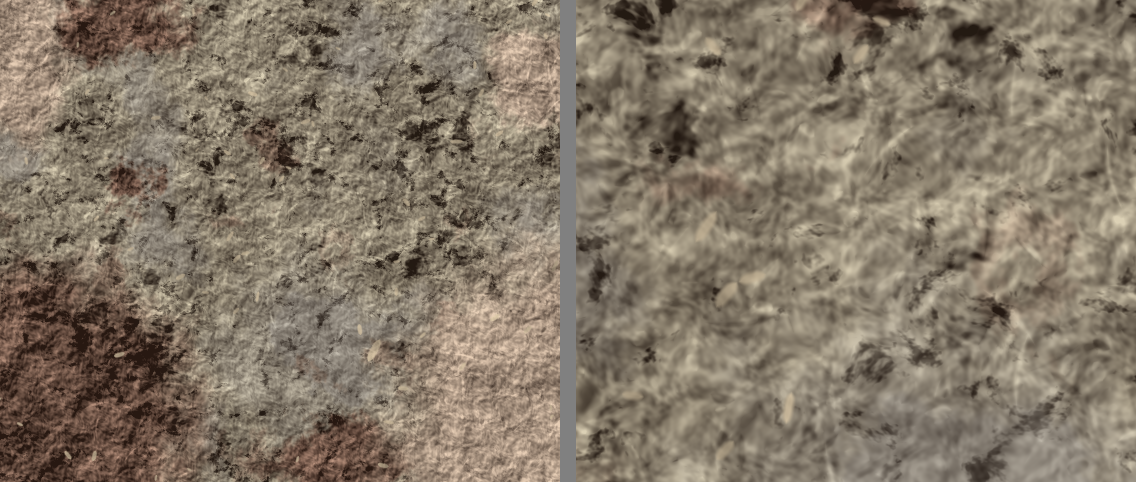
Left, the full canvas; right, a detail of the centre.
Give the GLSL for this texture, as a WebGL 1 fragment shader.

```glsl
precision highp float;
// Damp compost: matted grey-olive fibre crumbs between brown soil and pale dry
// litter. Warped gradient noise gives relief and pits, jittered cells scatter
// tapered fibres and chips, and soft blobs lay out the soil regions.

uniform vec2 u_resolution;

const vec3 DARK = vec3(0.14, 0.10, 0.075);
const vec3 PALE = vec3(0.75, 0.70, 0.63);
const vec3 OLIVE_TINT = vec3(0.99, 1.0, 0.96);
const vec3 SLATE_TINT = vec3(0.97, 1.0, 1.03);
const vec3 BROWN_TINT = vec3(1.10, 0.94, 0.90);
const vec3 TAN_TINT = vec3(1.04, 0.985, 0.96);
const vec3 CHIP_COLOUR = vec3(0.80, 0.73, 0.61);

const float OLIVE_TONE = 0.675;
const float BROWN_TONE = 0.33;
const float TAN_TONE = 0.83;
const float CRUMB_SCALE = 13.0;
const float CRUMB_CONTRAST = 0.25;
const float RELIEF = 0.62;
const float PIT_DEPTH = 0.50;
const float FIBRE_CONTRAST = 0.21;
const float EDGE = 0.0021;
const vec2 TO_LIGHT = vec2(-0.0035, 0.0055);

vec2 hash2(vec2 c) {
  vec3 q = fract(c.xyx * vec3(0.1031, 0.1030, 0.0973));
  q += dot(q, q.yzx + 33.33);
  return fract((q.xx + q.yz) * q.zy);
}

float corner(vec2 cell, vec2 offset) {
  float a = 6.2832 * hash2(cell).x;
  return dot(vec2(cos(a), sin(a)), offset);
}

float gradientNoise(vec2 p) {
  vec2 i = floor(p), f = p - i;
  vec2 u = f * f * f * (f * (f * 6.0 - 15.0) + 10.0);
  vec2 e = vec2(1.0, 0.0);
  return mix(mix(corner(i, f), corner(i + e, f - e), u.x),
             mix(corner(i + e.yx, f - e.yx), corner(i + e.xx, f - e.xx), u.x), u.y);
}

float fbm(vec2 p) {
  float sum = 0.0, amp = 1.0;
  for (int i = 0; i < 5; i++) {
    sum += amp * gradientNoise(p);
    p = mat2(1.6, 1.2, -1.2, 1.6) * p + 17.3;
    amp *= 0.68;
  }
  return sum;
}

// Soft ragged ellipse: 1 inside, 0 outside.
float blob(vec2 p, vec2 centre, vec2 radius) {
  return 1.0 - smoothstep(0.7, 1.25, length((p - centre) / radius));
}

// Scattered tapered flecks: x is the cover, y a random shade in -1..1.
vec2 flecks(vec2 p, float scale, float density, vec2 size) {
  vec2 g = p * scale, home = floor(g), result = vec2(0.0);
  for (int y = -1; y <= 1; y++) {
    for (int x = -1; x <= 1; x++) {
      vec2 cell = home + vec2(float(x), float(y));
      vec2 a = hash2(cell + scale), b = hash2(cell + scale + 71.0);
      vec2 d = g - cell - hash2(cell + scale + 139.0);
      float angle = 0.45 + (a.x - 0.5) * 2.9;
      d = mat2(cos(angle), -sin(angle), sin(angle), cos(angle)) * d;
      d.y += 0.5 * (b.y - 0.5) * d.x * d.x;
      vec2 s = size * (0.4 + 0.6 * b.x);
      float along = d.x / s.x;
      float gap = abs(d.y) - s.y * (1.0 - along * along * along * along);
      float soft = EDGE * scale;
      float cover = (1.0 - smoothstep(-soft, soft, gap)) * step(a.y, density);
      result = mix(result, vec2(1.0, b.y * 2.0 - 1.0), cover);
    }
  }
  return result;
}

void main() {
  vec2 p = gl_FragCoord.xy / u_resolution.y;
  p.x += 0.5 * (1.1636 - u_resolution.x / u_resolution.y);

  // Soil regions with ragged borders
  vec2 ragged = p + 0.06 * vec2(fbm(p * 9.0), fbm(p * 9.0 + 40.0));
  float lumps = smoothstep(0.34, 0.55, gradientNoise(ragged * 6.5 + 8.0));
  float brown = blob(ragged, vec2(0.06, 0.12), vec2(0.34, 0.32));
  brown = max(brown, blob(ragged, vec2(0.75, 0.05), vec2(0.22, 0.07)));
  brown = max(brown, blob(ragged, vec2(0.25, 0.95), vec2(0.13, 0.08)));
  brown = max(brown, blob(ragged, vec2(0.27, 0.61), vec2(0.06, 0.055)));
  brown = max(brown, blob(ragged, vec2(0.94, 0.32), vec2(0.045, 0.04)));
  brown = max(brown, 0.6 * lumps);
  float dry = blob(ragged, vec2(1.22, 0.10), vec2(0.40, 0.40));
  dry = max(dry, blob(ragged, vec2(1.14, 0.84), vec2(0.12, 0.11)));
  dry = max(dry, blob(ragged, vec2(0.0, 0.90), vec2(0.15, 0.20)));
  brown *= 1.0 - 0.85 * dry;
  float slate = smoothstep(0.05, 0.45, gradientNoise(ragged * 5.0 + 23.0))
              + 0.5 * blob(ragged, vec2(0.64, 0.27), vec2(0.20, 0.18));
  slate = min(slate, 1.0) * (1.0 - max(brown, dry));

  // Crumb relief lit from the upper left
  vec2 q = p + 0.008 * vec2(gradientNoise(p * 27.0), gradientNoise(p * 27.0 + 31.0));
  float height = fbm(q * CRUMB_SCALE);
  float slope = height - fbm((q + TO_LIGHT) * CRUMB_SCALE);
  float rough = 1.0 - 0.35 * slate;
  float tone = mix(mix(OLIVE_TONE, BROWN_TONE, brown), TAN_TONE, dry);
  tone += rough * (CRUMB_CONTRAST * height + RELIEF * clamp(slope, -0.4, 0.4));
  tone += 0.16 * gradientNoise(p * 5.0 + 90.0);

  // Fibres: thin strands, short shreds and stubby crumbs
  vec2 strands = flecks(p, 24.0, 0.35, vec2(0.65, 0.065));
  vec2 shreds = flecks(p + 0.5 * (q - p), 40.0, 0.6, vec2(0.55, 0.15));
  vec2 crumbs = flecks(q, 64.0, 0.8, vec2(0.55, 0.30));
  float fibre = strands.x * (strands.y + 0.3) + shreds.x * shreds.y + 0.9 * crumbs.x * crumbs.y;
  tone += FIBRE_CONTRAST * rough * fibre;

  // Dark pits between the crumbs: small holes gathered in loose clusters
  float cluster = 0.55 * gradientNoise(p * 5.0 + 3.0);
  float holes = fbm(q * vec2(21.0, 25.0) + 57.0) + cluster;
  float hollows = fbm(q * vec2(10.0, 13.0) + 11.0) + cluster;
  float pits = max(smoothstep(0.24, 0.66, holes), smoothstep(0.34, 0.80, hollows));
  tone -= PIT_DEPTH * pits * (1.0 - 0.65 * dry) * (1.0 - 0.3 * brown) * rough;

  // Tone to colour, then pale wood chips on top
  vec3 tint = mix(mix(OLIVE_TINT, SLATE_TINT, slate), BROWN_TINT, brown);
  tint = mix(tint, TAN_TINT, dry);
  vec3 colour = mix(DARK, PALE, clamp(tone, 0.0, 1.2)) * tint;
  vec2 chips = flecks(p, 9.0, 0.07, vec2(0.24, 0.07));
  vec2 splinters = flecks(p, 22.0, 0.10, vec2(0.26, 0.10));
  float chipCover = max(chips.x, splinters.x) * 0.8;
  colour = mix(colour, CHIP_COLOUR * (0.94 + 0.2 * height + 0.1 * chips.y), chipCover);
  gl_FragColor = vec4(colour, 1.0);
}
```
